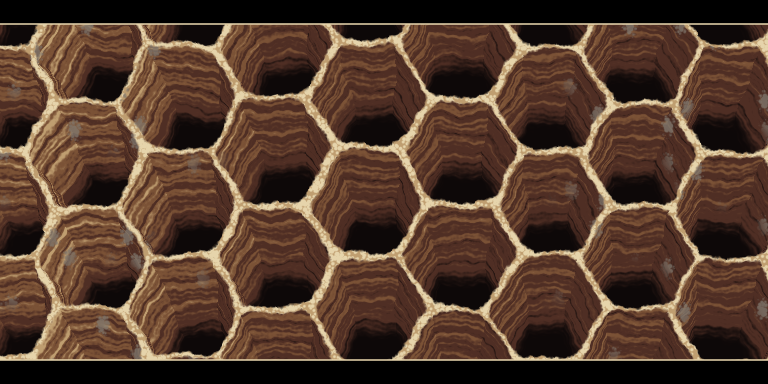
This pattern is drawn by a WebGL 2 fragment shader. Its source:

```glsl
#version 300 es
precision highp float;
// Papery hexagonal comb seen obliquely: a jittered lattice of tapered prisms.
// Each cell is bounded by bisectors to its neighbours; depth along the visible
// walls drives layered-sine strata, and cellular grit roughens the pale rims.
uniform vec2 u_resolution;
out vec4 fragColor;

const vec2 PITCH = vec2(0.2396, 0.271);   // column and row spacing
const vec2 ORIGIN = vec2(-0.008, 0.198);
const vec3 PIT = vec3(0.05, 0.03, 0.03);
const vec3 BROWN = vec3(0.31, 0.18, 0.14);
const vec3 UMBER = vec3(0.48, 0.32, 0.21);
const vec3 TAN = vec3(0.75, 0.62, 0.44);
const vec3 CREAM = vec3(0.90, 0.83, 0.67);
const vec3 GREY = vec3(0.51, 0.48, 0.44);

vec2 hash2(vec2 p) {
  vec2 k = vec2(dot(p, vec2(127.1, 311.7)), dot(p, vec2(269.5, 183.3)));
  return fract(sin(k) * 43758.5);
}

// Distance to the nearest scattered point, one point per unit square.
float cellular(vec2 p) {
  vec2 base = floor(p);
  float nearest = 2.0;
  for (int j = -1; j <= 1; j++)
    for (int i = -1; i <= 1; i++) {
      vec2 id = base + vec2(i, j);
      nearest = min(nearest, length(id + hash2(id) - p));
    }
  return nearest;
}

// Centre of a comb cell; odd columns are raised by half a row.
vec2 cellCentre(vec2 id) {
  vec2 jitter = (hash2(id + 7.0) - 0.5) * vec2(0.030, 0.036);
  return ORIGIN + PITCH * (id + vec2(0.0, 0.5 * mod(id.x, 2.0))) + jitter;
}

vec2 nearestCell(vec2 p) {
  vec2 guess = (p - ORIGIN) / PITCH;
  guess.x = floor(guess.x + 0.5);
  guess.y = floor(guess.y - 0.5 * mod(guess.x, 2.0) + 0.5);
  vec2 best = guess;
  float nearest = 9.0;
  for (int j = -1; j <= 1; j++)
    for (int i = -1; i <= 1; i++) {
      vec2 id = guess + vec2(i, j);
      float d = length(cellCentre(id) - p);
      if (d < nearest) { nearest = d; best = id; }
    }
  return best;
}

float softMin(float a, float b, float k) {
  float h = max(k - abs(a - b), 0.0) / k;
  return min(a, b) - 0.25 * h * h * k;
}

// Wavy layers stacked along the depth of a wall.
float strata(vec2 p, float depth, float seed) {
  float w = depth + 0.025 * sin(p.x * 31.0 + seed)
          + 0.012 * sin(p.x * 73.0 - p.y * 41.0 + seed * 2.0);
  return 0.5 + 0.20 * sin(w * 33.0 + seed) + 0.17 * sin(w * 57.0 + seed * 3.0)
       + 0.13 * sin(w * 109.0 + 2.0 * sin(p.x * 20.0));
}

vec3 paperRamp(float tone) {
  vec3 c = mix(PIT, BROWN, smoothstep(0.0, 0.30, tone));
  c = mix(c, UMBER, smoothstep(0.36, 0.60, tone));
  return mix(c, TAN, smoothstep(0.62, 0.95, tone));
}

vec3 comb(vec2 p, float pixel) {
  float grit = cellular(p * 95.0);
  vec2 q = p + 0.004 * sin(p.yx * 47.0 + 1.5 * sin(p * 29.0)) + 0.0015 * sin(p.yx * 190.0);
  vec2 id = nearestCell(q);
  vec2 centre = cellCentre(id);
  vec2 lean = vec2(mix(0.09, -0.05, centre.x * 0.5), -0.16);   // offset of the deep end

  // Nearest rim, and the first wall met when looking in.
  float rim = 1.0, depth = 9.0;
  vec2 facing = vec2(0.0, 1.0);
  for (int j = -1; j <= 1; j++)
    for (int i = -1; i <= 1; i++) {
      if (i == 0 && j == 0) continue;
      vec2 other = cellCentre(id + vec2(i, j));
      vec2 n = normalize(other - centre);
      float d = dot(0.5 * (centre + other) - q, n);
      rim = softMin(rim, d, 0.022);
      float slope = 0.06 - dot(n, lean);
      if (slope > 0.01 && d / slope < depth) { depth = d / slope; facing = n; }
    }

  // Wall tone: strata, side light and falloff into the pit.
  float seed = hash2(id).x * 6.28;
  float lit = 0.5 + 0.5 * dot(facing, normalize(vec2(-0.9, 0.4)));
  float leftGlow = 1.0 - smoothstep(0.1, 0.95, p.x);
  float fibre = cellular(vec2(q.x * 38.0, depth * 26.0 + seed));
  float tone = 0.27 + 0.20 * lit + 0.18 * leftGlow * lit;
  tone *= 0.45 + 1.05 * strata(q, depth, seed) + 0.30 * (fibre - 0.4) + 0.25 * (grit - 0.4);
  tone *= 1.12 - 0.3 * depth;
  tone *= 1.0 - smoothstep(0.62, 1.02, depth + 0.08 * (fibre - 0.5));
  vec3 color = paperRamp(tone);

  // Grey scuffs towards both sides.
  float scuff = smoothstep(0.25, 0.14, cellular(p * vec2(9.0, 6.0)) + 0.15 * grit);
  scuff *= smoothstep(0.35, 0.6, abs(p.x - 1.0)) * (1.0 - smoothstep(0.4, 0.7, depth));
  color = mix(color, GREY, 0.75 * scuff);

  // Ragged rim, wider on slanted sides and around one worn patch.
  float worn = exp(-22.0 * dot(p - vec2(0.82, 0.5), p - vec2(0.82, 0.5)));
  float width = 0.0035 + 0.0035 * abs(facing.x) + 0.005 * worn + 0.005 * (grit - 0.3)
              + 0.0022 * sin(p.x * 17.0 + 2.0 * sin(p.y * 13.0));
  float edge = 1.0 - smoothstep(width - pixel, width + pixel + 0.002, rim);
  vec3 rimColor = mix(CREAM, TAN, smoothstep(0.3, 0.75, grit + 0.2 * sin(p.x * 60.0 + p.y * 83.0)));
  return mix(color, rimColor, edge);
}

void main() {
  vec2 p = gl_FragCoord.xy / u_resolution.y;
  float pixel = 1.0 / u_resolution.y;
  // Black bands with a thin pale line along each.
  float inset = 0.4375 - abs(p.y - 0.5);
  vec3 color = mix(vec3(0.0), comb(p, pixel), smoothstep(-0.5 * pixel, 0.5 * pixel, inset));
  float line = 1.0 - smoothstep(0.001, 0.001 + pixel, abs(inset));
  fragColor = vec4(mix(color, CREAM, 0.8 * line), 1.0);
}
```
